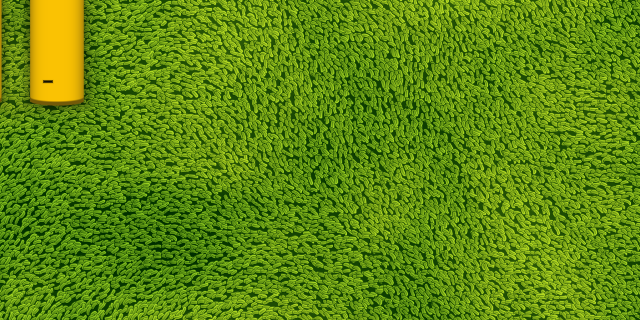
Reproduce this texture procedurally as a Shadertoy shader.

```glsl
// Green terry towel of small curled yarn loops, with yellow tubes lying at the upper left.

#define CELL 0.0158         // spacing of the loops, in canvas heights
#define LOOP_LENGTH 0.0085  // half length of a loop's spine
#define LOOP_RADIUS 0.0066  // half width of a loop
#define CURL 28.0           // bend of a loop
#define DIR_JITTER 1.1      // random spread of loop directions
#define PATCH_DEPTH 0.17    // strength of the broad light and dark patches
#define DARK_GREEN vec3(0.13, 0.31, 0.02)
#define LIGHT_GREEN vec3(0.56, 0.74, 0.11)
#define TUBE_YELLOW vec3(0.98, 0.76, 0.01)
#define TUBE_OLIVE vec3(0.60, 0.47, 0.04)

vec3 hash3(vec2 p) {
    vec3 q = fract(vec3(p.xyx) * vec3(0.1031, 0.1030, 0.0973) + 0.13);
    q += dot(q, q.yxz + 33.33);
    return fract((q.xxy + q.yzz) * q.zyx);
}

// Layered sines, each layer bent by the one before
float waves(vec2 p) {
    float sum = 0.0, weight = 0.5;
    for (int i = 0; i < 4; i++) {
        p = mat2(0.80, 0.60, -0.60, 0.80) * p * 1.6 + 1.7;
        p += 0.6 * sin(p.yx * 0.8);
        sum += weight * sin(p.x) * cos(p.y * 0.8 + 0.5);
        weight *= 0.7;
    }
    return sum;
}

// Lie of the pile: rising at lower left, falling towards the right
float pileAngle(vec2 p) {
    float lean = mix(0.65, -0.7, smoothstep(0.1, 1.3, p.x + 0.6 * p.y));
    return lean + 0.75 * waves(p * 2.3 + 4.0);
}

// Light and dark areas of the pile
float patchLight(vec2 p) {
    float hollow = exp(-9.0 * dot(p - vec2(0.5, 0.3), p - vec2(0.5, 0.3)));
    float sweep = smoothstep(0.0, 1.0, p.y * 0.7 + p.x * 0.25);
    return waves(p * 3.2) + 0.7 * (sweep - 0.5) - 0.6 * hollow;
}

// Tone of the pile: loops painted over each other, row by row
float pileTone(vec2 p, float px) {
    vec2 home = floor(p / CELL);
    float tone = -0.10;
    for (int j = 2; j >= -2; j--) {
        for (int i = -2; i <= 2; i++) {
            vec2 cell = home + vec2(i, j);
            vec3 rnd = hash3(cell + 20.0);
            vec3 trait = hash3(cell + 211.0);
            vec2 center = (cell + 0.5 + 0.8 * (rnd.xy - 0.5)) * CELL;
            float angle = pileAngle(center) + DIR_JITTER * (rnd.z - 0.5);
            float c = cos(angle), s = sin(angle);
            vec2 q = mat2(c, -s, s, c) * (p - center);
            q.y += CURL * (trait.x * 2.0 - 0.7) * q.x * q.x;

            // Round-ended loop with two strands and a slit between them
            float halfLen = LOOP_LENGTH * mix(0.65, 1.15, trait.y);
            float radius = LOOP_RADIUS * mix(0.8, 1.1, rnd.x);
            float spine = length(vec2(q.x - clamp(q.x, -halfLen, halfLen), q.y));
            float across = spine / radius;
            float strand = 1.0 - smoothstep(0.55, 1.05, across);
            float slit = 1.0 - smoothstep(0.05, 0.45, across);
            float tip = q.x / (halfLen + radius);
            float loopTone = 0.10 + 0.80 * strand - 0.40 * slit * trait.z;
            loopTone += 0.22 * tip + 0.20 * q.y / radius + 0.34 * (trait.z - 0.5);
            float cover = 1.0 - smoothstep(-0.7 * px, 0.7 * px, spine - radius);
            tone = mix(tone, loopTone, cover);
        }
    }
    return tone;
}

// Signed distance to an upright tube with a rounded lower end
float tubeDistance(vec2 q, float halfWidth) {
    float u = q.x / halfWidth;
    float rim = -0.015 * sqrt(max(0.0, 1.0 - u * u));
    return max(abs(q.x) - halfWidth, rim - q.y);
}

vec3 tubeColor(vec2 q, float halfWidth, float px) {
    float u = q.x / halfWidth;
    float rim = -0.015 * sqrt(max(0.0, 1.0 - u * u));
    float side = 0.75 * pow(abs(u), 5.0) + 0.10 * smoothstep(0.2, 1.0, u);
    vec3 color = mix(TUBE_YELLOW, TUBE_OLIVE, side);
    float lip = 1.0 - smoothstep(0.009, 0.016, q.y - rim);
    color = mix(color, TUBE_OLIVE * 0.75, lip);
    // Small dark dash on the side
    vec2 dash = abs(q - vec2(-0.028, 0.060)) - vec2(0.015, 0.004);
    float ink = 1.0 - smoothstep(-px, px, max(dash.x, dash.y));
    return mix(color, vec3(0.08, 0.06, 0.01), ink);
}

void mainImage(out vec4 fragColor, in vec2 fragCoord) {
    float px = 1.0 / iResolution.y;
    vec2 p = fragCoord * px;

    // Towel
    float light = patchLight(p);
    float tone = pileTone(p, px) + PATCH_DEPTH * light;
    vec3 color = mix(DARK_GREEN, LIGHT_GREEN, clamp(tone, -0.3, 1.25));
    color.r *= 1.0 + 0.10 * clamp(light, -1.0, 0.5);

    // Tubes with their soft shadow, the left one mostly out of view
    float halfWidth = 0.084;
    for (int i = 0; i < 2; i++) {
        vec2 q = p - vec2(0.178 - 0.257 * float(i), 0.685);
        float d = tubeDistance(q, halfWidth);
        color *= 1.0 - 0.40 * exp(-max(d, 0.0) * 45.0);
        float cover = 1.0 - smoothstep(-0.7 * px, 0.7 * px, d);
        color = mix(color, tubeColor(q, halfWidth, px), cover);
    }
    fragColor = vec4(clamp(color, 0.0, 1.0), 1.0);
}
```
